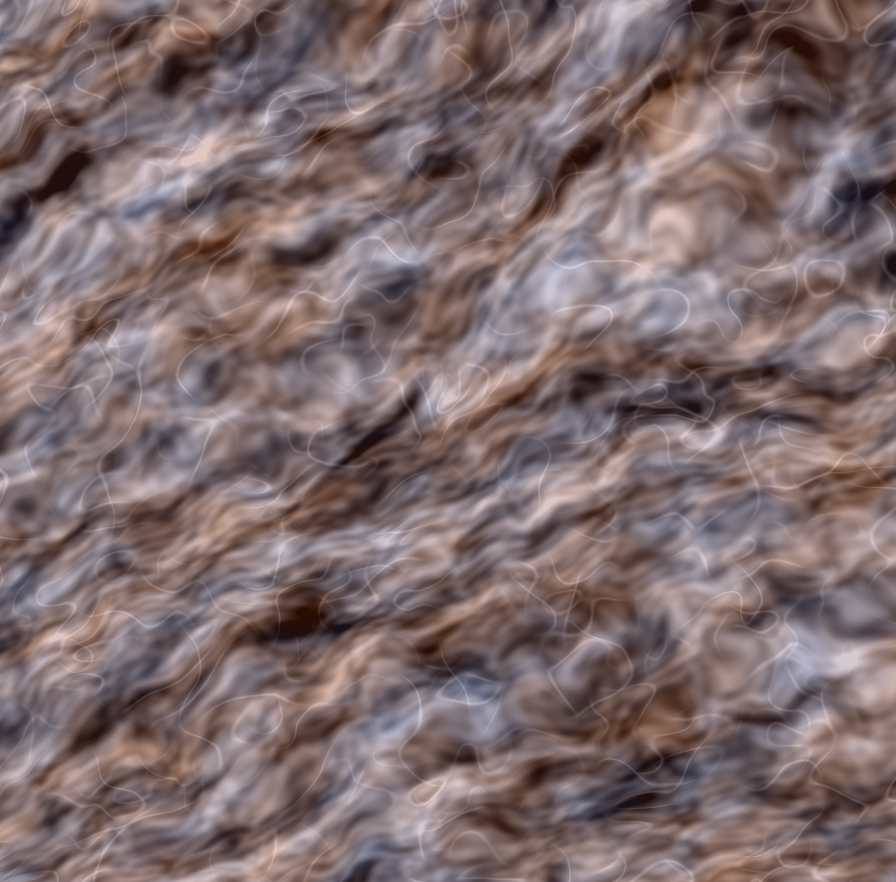
Reproduce this texture procedurally as a WebGL 1 fragment shader.

```glsl
precision highp float;
// Brushed wool: soft brown-grey strands combed diagonally, with dark gaps and stray hairs.
// Stretched gradient noise in a bent, rotated fibre frame gives the tone; a second
// noise shifts it between warm and cool, and contour lines of noise make the hairs.

uniform vec2 u_resolution;

const vec3 DARK_WOOL = vec3(0.29, 0.22, 0.22);
const vec3 LIGHT_WOOL = vec3(0.76, 0.69, 0.70);
const vec3 WARM_SHIFT = vec3(0.09, -0.01, -0.11);
const float FIBRE_ANGLE = 0.50;    // radians above horizontal
const float FAN = 0.30;            // strands steepen toward the upper left
const float MEAN_TONE = 0.46;
const float LOCK_WEIGHT = 0.60;
const float STRAND_WEIGHT = 0.72;
const float TUFT_WEIGHT = 0.62;
const float FUZZ_WEIGHT = 0.42;
const float GAP_DEPTH = 0.42;
const float HAIR_LIGHT = 0.24;
const float HAIR_WIDTH = 0.0028;   // in canvas heights

// Unit gradient at a lattice point
vec2 gradientAt(vec2 cell) {
  vec3 h = fract(cell.xyx * vec3(0.1031, 0.1030, 0.0973));
  h += dot(h, h.yzx + 33.33);
  float angle = 6.2832 * fract((h.x + h.y) * h.z);
  return vec2(cos(angle), sin(angle));
}

// Gradient noise, centred on zero
float gradientNoise(vec2 p) {
  vec2 cell = floor(p);
  vec2 f = p - cell;
  vec2 s = f * f * f * (f * (f * 6.0 - 15.0) + 10.0);
  vec2 e = vec2(1.0, 0.0);
  float a = dot(gradientAt(cell), f);
  float b = dot(gradientAt(cell + e.xy), f - e.xy);
  float c = dot(gradientAt(cell + e.yx), f - e.yx);
  float d = dot(gradientAt(cell + e.xx), f - e.xx);
  return mix(mix(a, b, s.x), mix(c, d, s.x), s.y);
}

vec2 noisePair(vec2 p) {
  return vec2(gradientNoise(p), gradientNoise(p + vec2(37.2, 91.7)));
}

// Fibre frame: x runs along the strands, y across them
vec2 fibreFrame(vec2 p) {
  float c = cos(FIBRE_ANGLE);
  float s = sin(FIBRE_ANGLE);
  vec2 q = vec2(c * p.x + s * p.y, c * p.y - s * p.x);
  q.y -= FAN * q.x * q.y;
  q.y += 0.07 * gradientNoise(q * vec2(2.6, 3.4) + 11.3);
  return q;
}

// Narrow, tapering dark slits between the locks
float gaps(vec2 q) {
  float line = abs(gradientNoise(q * vec2(3.2, 10.0) + 53.1));
  float taper = gradientNoise(q * vec2(5.0, 9.0) + 71.9);
  return smoothstep(0.16, 0.0, line) * smoothstep(-0.08, 0.28, taper);
}

// Thin curling hairs that fade in and out
float hairs(vec2 p, vec2 q) {
  float sum = 0.0;
  for (int i = 0; i < 4; i++) {
    float k = float(i);
    float frequency = 11.0 + 4.0 * k;
    vec2 along = mix(p, q * vec2(0.7, 1.2), mod(k, 2.0));
    float contour = abs(gradientNoise(along * frequency + 19.7 * k + 5.3));
    float presence = gradientNoise(p * 9.0 + 31.1 * k + 2.9);
    sum += smoothstep(HAIR_WIDTH * frequency, 0.0, contour)
         * smoothstep(0.0, 0.4, presence);
  }
  return min(sum, 1.3);
}

void main() {
  vec2 p = (gl_FragCoord.xy - 0.5 * u_resolution) / u_resolution.y;
  vec2 q = fibreFrame(p);
  vec2 curled = q + 0.022 * noisePair(p * 13.0 + 8.4);

  // Tone from broad locks down to fine fuzz
  float tone = MEAN_TONE;
  tone += LOCK_WEIGHT * gradientNoise(q * vec2(2.8, 9.0) + 3.7);
  tone += STRAND_WEIGHT * gradientNoise(curled * vec2(7.5, 23.0) + 17.3);
  tone += TUFT_WEIGHT * gradientNoise(curled * vec2(19.0, 42.0) + 29.9);
  tone += FUZZ_WEIGHT * gradientNoise(curled * vec2(46.0, 84.0) + 43.6);
  tone -= GAP_DEPTH * gaps(curled);
  tone += HAIR_LIGHT * hairs(p + 0.02 * noisePair(p * 17.0), curled);

  // Warm brown and cool grey patches
  float warmth = gradientNoise(curled * vec2(6.0, 13.0) + 61.2)
               + 0.6 * gradientNoise(curled * vec2(18.0, 34.0) + 83.5);
  vec3 colour = mix(DARK_WOOL, LIGHT_WOOL, clamp(tone, -0.35, 1.2));
  gl_FragColor = vec4(colour + WARM_SHIFT * warmth, 1.0);
}
```
